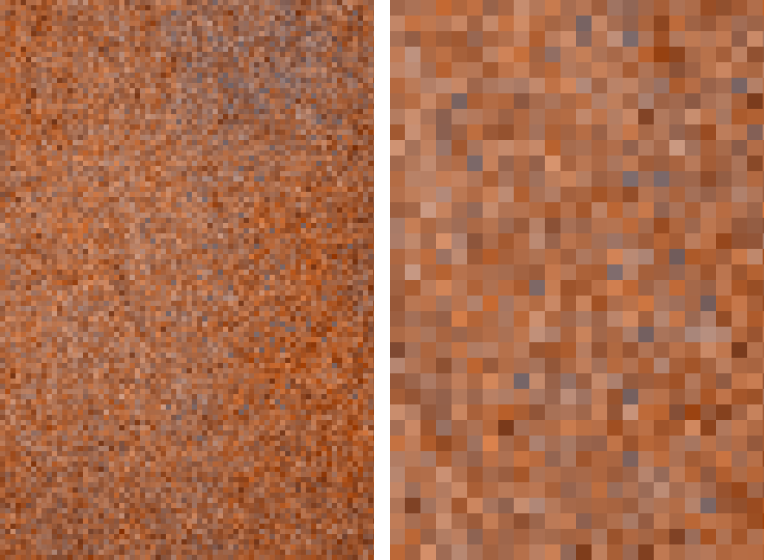
Left, the full canvas; right, a detail of the centre.
Write a WebGL 2 fragment shader that draws this texture.

```glsl
#version 300 es
precision highp float;

#define ROWS 108.0
#define CLUMP_SIZE 2.4
#define LIGHT_GRAIN 0.82
#define RUST_GRAIN 0.75
#define CLUMP_AMOUNT 0.95
#define PIT_SHARE 0.012
#define SLATE_SHARE 0.022
#define BASE_COLOR vec3(0.655, 0.400, 0.267)
#define LIGHT_AXIS vec3(0.070, 0.066, 0.060)
#define RUST_AXIS vec3(0.022, -0.030, -0.070)
#define PIT_COLOR vec3(0.42, 0.17, 0.05)
#define SLATE_COLOR vec3(0.43, 0.39, 0.42)

uniform vec2 u_resolution;
out vec4 fragColor;

float hash(vec2 p, float seed) {
    uvec3 q = uvec3(ivec3(vec3(p, seed)) + 512) * uvec3(1597u, 7919u, 3571u);
    uint h = (q.x ^ (q.y << 9) ^ q.z) * 668265u;
    h = (h ^ (h >> 15)) * 739397u;
    h = (h ^ (h >> 13)) * 974711u;
    return float((h ^ (h >> 16)) & 65535u) / 65535.0;
}

// Bell-shaped random value with zero mean and unit deviation
float bell(vec2 p, float seed) {
    return 2.0 * (hash(p, seed) + hash(p, seed + 1.0) + hash(p, seed + 2.0) - 1.5);
}

// Cellular noise: random value of the nearest scattered point, -0.5 to 0.5
float clump(vec2 p, float seed) {
    vec2 home = floor(p);
    float nearest = 9.0, value = 0.0;
    for (int y = -1; y <= 1; y++) {
        for (int x = -1; x <= 1; x++) {
            vec2 id = home + vec2(x, y);
            vec2 offset = id + vec2(hash(id, seed), hash(id, seed + 1.0)) - p;
            float d = dot(offset, offset);
            if (d < nearest) {
                nearest = d;
                value = hash(id, seed + 2.0) - 0.5;
            }
        }
    }
    return value;
}

float blob(vec2 p, vec2 center, vec2 radius) {
    vec2 d = (p - center) / radius;
    return exp(-dot(d, d));
}

// Soft, mostly vertical streaks from layered sines
float streaks(vec2 p) {
    float bend = 0.6 * sin(p.y * 7.0 + 1.0) + 0.4 * sin(p.y * 17.0 + p.x * 5.0);
    return 0.5 * sin(p.x * 19.0 + bend * 2.0)
         + 0.3 * sin(p.x * 43.0 - bend * 2.5 + p.y * 4.0)
         + 0.3 * sin(p.y * 23.0 + p.x * 9.0 + bend);
}

vec3 tileColor(vec2 tile) {
    vec2 uv = (tile + 0.5) / ROWS * vec2(u_resolution.y / u_resolution.x, 1.0);
    float streak = streaks(uv);

    // Broad zones of weathering
    float grey = blob(uv, vec2(0.70, 0.89), vec2(0.24, 0.15));
    float seam = blob(uv, vec2(0.52, 0.42), vec2(0.14, 0.30));
    float rightStain = blob(uv, vec2(1.0, 0.51), vec2(0.09, 0.10));
    float orange = blob(uv, vec2(0.90, 0.36), vec2(0.30, 0.28));
    float corner = blob(uv, vec2(0.0, 0.85), vec2(0.22, 0.15));
    float pale = blob(uv, vec2(0.30, 0.56), vec2(0.32, 0.36));

    float rust = 1.1 * orange + 0.7 * corner - 1.4 * grey - 0.55 * seam
               - 1.2 * rightStain + 0.3 * streak;
    float light = 0.6 * pale - 0.6 * grey - 0.7 * rightStain + 0.15 * streak
                - 0.6 * (1.0 - smoothstep(0.0, 0.32, uv.y))
                - 0.4 * smoothstep(0.85, 1.0, uv.x);

    // Tile grain and small clumps
    vec2 spot = tile / CLUMP_SIZE;
    light += LIGHT_GRAIN * bell(tile, 1.0) + CLUMP_AMOUNT * clump(spot, 11.0);
    rust += RUST_GRAIN * bell(tile, 5.0) + CLUMP_AMOUNT * clump(spot * 0.8, 21.0);
    vec3 color = BASE_COLOR + LIGHT_AXIS * light + RUST_AXIS * rust;

    // Rare dark pits and blue-grey flecks
    float pit = step(hash(tile, 31.0), PIT_SHARE * (0.6 + 5.0 * corner));
    float slateZone = smoothstep(0.35, 0.55, uv.x) * smoothstep(0.2, 0.3, uv.y);
    float slate = step(hash(tile, 32.0), SLATE_SHARE * slateZone * (1.0 + grey));
    color = mix(color, PIT_COLOR, 0.75 * pit);
    return mix(color, SLATE_COLOR, 0.8 * slate);
}

void main() {
    float pixel = ROWS / u_resolution.y;
    vec2 grid = gl_FragCoord.xy * pixel - 0.5;
    vec2 tile = floor(grid);

    // Blend neighbouring tiles across one pixel only
    vec2 edge = clamp((fract(grid) - 0.5) / pixel + 0.5, 0.0, 1.0);
    vec3 lower = mix(tileColor(tile), tileColor(tile + vec2(1, 0)), edge.x);
    vec3 upper = mix(tileColor(tile + vec2(0, 1)), tileColor(tile + vec2(1, 1)), edge.x);
    fragColor = vec4(clamp(mix(lower, upper, edge.y), 0.0, 1.0), 1.0);
}
```
